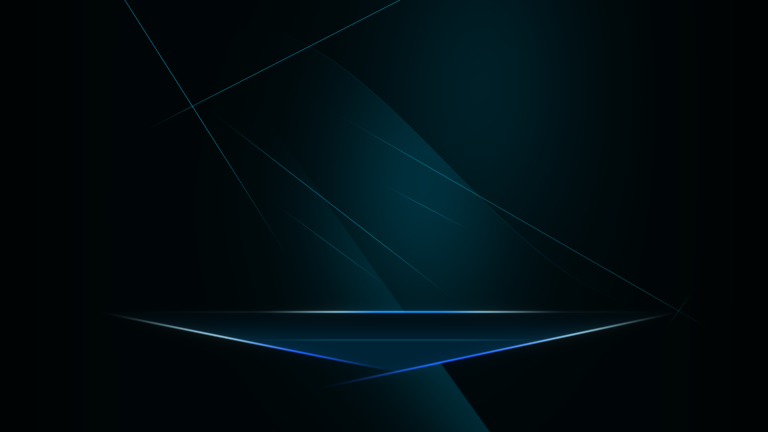
Reproduce this background procedurally as a Shadertoy shader.

```glsl
// A dark teal stage: soft lights split by an S-shaped curve and a diagonal beam,
// crossed by hairlines, above a wedge platform with glowing blue rims.
// Lights are gaussians; lines are segment distances with fading ends.

// Units are canvas heights, with x = 0 at the horizontal centre.
const vec3 BASE = vec3(0.0, 0.022, 0.028);
const vec3 TEAL = vec3(0.0, 0.79, 1.0);
const vec3 HAIRLINE = vec3(0.03, 0.36, 0.43);
const vec3 PALE = vec3(0.50, 0.64, 0.70);
const vec3 SKY = vec3(0.08, 0.48, 0.82);
const vec3 BLUE = vec3(0.10, 0.26, 0.78);
const vec3 PANEL_TOP = vec3(0.0, 0.045, 0.065);
const vec3 PANEL_LOW = vec3(0.0, 0.14, 0.21);

const vec2 PANEL_LEFT = vec2(-0.662, 0.278);
const vec2 PANEL_RIGHT = vec2(0.685, 0.278);
const vec2 PANEL_TIP = vec2(0.032, 0.139);
const vec2 RIM_END = vec2(-0.171, 0.097);
const vec2 BEAM_START = vec2(-0.310, 0.780);
const vec2 BEAM_END = vec2(0.245, 0.0);
const float BEAM_WIDTH = 0.13;
const float HAIR_WIDTH = 0.0011;
const float RIM_WIDTH = 0.0022;

float pixelSize;

float glow(vec2 p, vec2 centre, vec2 radius) {
    vec2 q = (p - centre) / radius;
    return exp(-dot(q, q));
}

// Smooth 0..1 coverage of the side where d is positive
float inside(float d) {
    return smoothstep(-pixelSize, pixelSize, d);
}

// Signed distance to the line a-b, positive on its right-hand side
float sideOf(vec2 p, vec2 a, vec2 b) {
    vec2 dir = normalize(b - a);
    return dot(p - a, vec2(dir.y, -dir.x));
}

// x: distance to the segment, y: position along it from 0 to 1
vec2 segment(vec2 p, vec2 a, vec2 b) {
    vec2 ab = b - a;
    float t = clamp(dot(p - a, ab) / dot(ab, ab), 0.0, 1.0);
    return vec2(length(p - a - ab * t), t);
}

// Antialiased stroke that keeps its energy when thinner than a pixel
float stroke(float d, float halfWidth) {
    float reach = max(2.0 * halfWidth, pixelSize);
    return min(1.0, 2.0 * halfWidth / pixelSize) * (1.0 - smoothstep(0.0, reach, d));
}

// Hairline whose two ends fade over the given fractions of its length
float hairline(vec2 p, vec2 a, vec2 b, vec2 fade) {
    vec2 s = segment(p, a, b);
    return stroke(s.x, HAIR_WIDTH) * smoothstep(0.0, fade.x, s.y)
         * smoothstep(0.0, fade.y, 1.0 - s.y);
}

float rim(float d) {
    return stroke(d, RIM_WIDTH) + 0.10 * exp(-d / 0.010);
}

vec3 backdrop(vec2 p) {
    // Two lights meeting along the S-curve
    float curveY = mix(0.935, 0.292, smoothstep(-0.322, 0.627, p.x));
    float below = inside((curveY - p.y) * 0.75);
    float lower = 0.175 * glow(p, vec2(0.095, 0.583), vec2(0.208, 0.347));
    float upper = 0.105 * glow(p, vec2(0.234, 0.838), vec2(0.231, 0.394));
    float aboveStage = inside(p.y - PANEL_LEFT.y);
    float light = mix(upper, lower, below) * aboveStage;
    light += 0.035 * glow(p, vec2(0.083, 0.537), vec2(0.347, 0.44));

    // Diagonal beam, bright at its edge and fading to the lower left
    float d = sideOf(p, BEAM_START, BEAM_END);
    float along = segment(p, BEAM_START, BEAM_END).y;
    float strength = mix(0.17, 0.065, aboveStage) * smoothstep(0.0, 0.6, along);
    light += strength * inside(d) * exp(-pow(max(d, 0.0) / BEAM_WIDTH, 1.5));

    // Faint trace along the curve
    float trace = stroke(abs(p.y - curveY) * 0.75, HAIR_WIDTH);
    light += 0.06 * trace * smoothstep(-0.30, -0.05, p.x) * smoothstep(0.60, 0.35, p.x);
    return BASE + TEAL * light;
}

float hairlines(vec2 p) {
    float h = 0.85 * hairline(p, vec2(-0.600, 1.0), vec2(-0.206, 0.380), vec2(0.001, 0.6));
    h += 0.75 * hairline(p, vec2(0.037, 1.0), vec2(-0.565, 0.692), vec2(0.001, 0.35));
    h += 0.60 * hairline(p, vec2(-0.426, 0.762), vec2(0.188, 0.287), vec2(0.4, 0.4));
    h += 0.50 * hairline(p, vec2(-0.137, 0.752), vec2(0.778, 0.225), vec2(0.3, 0.2));
    h += 0.35 * hairline(p, vec2(-0.264, 0.537), vec2(0.025, 0.324), vec2(0.5));
    h += 0.35 * hairline(p, vec2(-0.009, 0.576), vec2(0.211, 0.461), vec2(0.5));
    h += 0.30 * hairline(p, vec2(0.720, 0.333), vec2(0.650, 0.236), vec2(0.5));
    return h;
}

vec3 platform(vec2 p, vec3 col) {
    // Wedge panel
    float depth = (PANEL_LEFT.y - p.y) / (PANEL_LEFT.y - PANEL_TIP.y);
    float edge = min(-sideOf(p, PANEL_LEFT, PANEL_TIP), sideOf(p, PANEL_RIGHT, PANEL_TIP));
    float mask = inside(min(edge, PANEL_LEFT.y - p.y));
    float ends = 1.0 - smoothstep(0.25, 0.65, abs(p.x - PANEL_TIP.x));
    vec3 panel = mix(PANEL_TOP, PANEL_LOW, smoothstep(0.0, 0.6, depth));
    col = mix(col, panel, mask * mix(0.45, 1.0, ends));
    col += 0.5 * HAIRLINE * hairline(p, vec2(-0.333, 0.213), vec2(0.396, 0.213), vec2(0.3));

    // Top rim: blue centre, pale shoulders, dim tips
    vec2 top = segment(p, PANEL_LEFT, PANEL_RIGHT);
    float off = abs(p.x - 0.06);
    float power = 0.9 * (1.0 - smoothstep(0.14, 0.37, off)) + 0.1 * ends;
    col += mix(SKY, PALE, smoothstep(0.06, 0.19, off)) * power * rim(top.x);

    // Lower rims: pale outside, blue towards the tip
    vec2 left = segment(p, PANEL_LEFT, PANEL_TIP);
    power = smoothstep(0.0, 0.4, left.y) * (1.0 - smoothstep(0.65, 1.0, left.y));
    col += mix(PALE, BLUE, smoothstep(0.4, 0.7, left.y)) * power * rim(left.x);
    vec2 right = segment(p, PANEL_RIGHT, RIM_END);
    power = smoothstep(0.0, 0.3, right.y) * (1.0 - smoothstep(0.6, 1.0, right.y));
    return col + mix(PALE, BLUE, smoothstep(0.25, 0.6, right.y)) * power * rim(right.x);
}

void mainImage(out vec4 fragColor, in vec2 fragCoord) {
    pixelSize = 1.0 / iResolution.y;
    vec2 p = vec2(fragCoord.x - 0.5 * iResolution.x, fragCoord.y) * pixelSize;
    vec3 col = backdrop(p) + HAIRLINE * hairlines(p);
    col = platform(p, col);
    col *= 1.0 - 0.5 * smoothstep(0.5, 0.95, abs(p.x));
    fragColor = vec4(col, 1.0);
}
```
